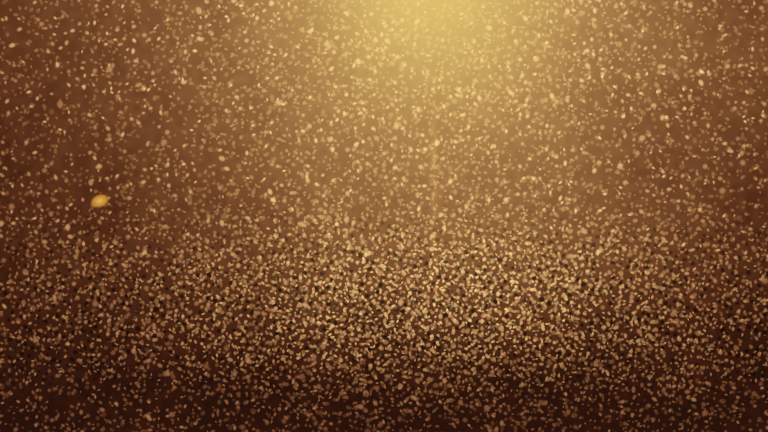
A Shadertoy shader for this texture:

```glsl
// Golden glitter dust drifting in warm brown haze under a soft overhead light.

const vec3 DARK_BROWN = vec3(0.155, 0.07, 0.04);
const vec3 PALE_GOLD = vec3(0.84, 0.68, 0.43);
const vec3 LIGHT_GLOW = vec3(0.90, 0.79, 0.45);
const float LIGHT_X = 0.565;

vec3 hash32(vec2 p) {
    vec3 q = fract(p.xyx * vec3(0.1031, 0.1030, 0.0973));
    q += dot(q, q.yxz + 33.33);
    return fract((q.xxy + q.yzz) * q.zyx);
}

mat2 rotation(float angle) {
    float c = cos(angle), s = sin(angle);
    return mat2(c, -s, s, c);
}

float valueNoise(vec2 p) {
    vec2 cell = floor(p), f = fract(p);
    f = f * f * (3.0 - 2.0 * f);
    float low = mix(hash32(cell).x, hash32(cell + vec2(1, 0)).x, f.x);
    float high = mix(hash32(cell + vec2(0, 1)).x, hash32(cell + vec2(1, 1)).x, f.x);
    return mix(low, high, f.y);
}

// Warm tone ramp: red rises first, then green and blue.
vec3 warmTone(float t) {
    t = clamp(t, 0.0, 1.2);
    return mix(DARK_BROWN, PALE_GOLD, vec3(t, pow(t, 1.3), pow(t, 1.45)));
}

// Jittered, turned ellipses, one per cell; x = coverage, y = brightness.
vec2 flakeLayer(vec2 p, float cells, float seed, float density, float size, float pixel) {
    vec2 grid = rotation(seed * 0.73) * p * cells + seed * 17.3;
    vec2 id = floor(grid);
    vec3 place = hash32(id + seed * 31.0);
    vec3 look = hash32(id + seed * 57.0 + 200.0);
    vec2 offset = fract(grid) - 0.5 - (place.xy - 0.5) * 0.4;
    offset = rotation(look.x * 6.2832) * offset;
    offset.y *= 1.0 + 0.6 * look.y;
    float radius = size * mix(0.6, 1.0, look.z);
    float soft = 0.09 + cells * pixel * 0.5;
    float coverage = 1.0 - smoothstep(radius - soft, radius + soft, length(offset));
    return vec2(coverage * step(place.z, density), mix(0.25, 1.0, look.y));
}

// Base light: dark floor and sides, lit middle.
float hazeLevel(vec2 uv, float side) {
    float rise = smoothstep(0.0, 0.52, uv.y);
    float upper = smoothstep(0.4, 1.0, uv.y);
    return 0.01 + rise * (0.13 + 0.44 * side) + upper * (0.16 + 0.03 * side);
}

void mainImage(out vec4 fragColor, in vec2 fragCoord) {
    vec2 uv = fragCoord / iResolution.xy;
    vec2 p = fragCoord / iResolution.y;
    float aspect = iResolution.x / iResolution.y;
    float pixel = 1.0 / iResolution.y;

    float dx = uv.x - LIGHT_X;
    float side = exp(-7.0 * dx * dx);
    float floorBand = smoothstep(0.02, 0.22, uv.y) * (1.0 - smoothstep(0.32, 0.58, uv.y));

    // Haze with soft mottling
    float level = hazeLevel(uv, side);
    level += 0.07 * (valueNoise(p * 8.0) - 0.5) + 0.08 * (valueNoise(p * 60.0) - 0.5);
    vec3 color = warmTone(level);

    // Overhead light
    vec2 toLight = vec2(dx * aspect, uv.y - 1.06);
    float wide = exp(-dot(toLight, toLight) * 4.5);
    float core = exp(-dot(toLight, toLight) * 15.0);
    float glow = 0.34 * wide + 0.56 * core;
    color = mix(color, LIGHT_GLOW, glow);

    // Fine dust, densest and brightest along the floor band
    float density = 0.20 + 0.26 * side + floorBand * (0.15 + 0.22 * side);
    float shine = 0.28 + 0.12 * (1.0 - smoothstep(0.1, 0.6, uv.y)) + floorBand * (0.08 + 0.24 * side);
    for (int i = 0; i < 4; i++) {
        float n = float(i);
        vec2 flake = flakeLayer(p, 45.0 + 9.0 * n, n + 1.0, density, 0.29, pixel);
        vec3 flakeColor = warmTone(level + shine * (0.35 + flake.y));
        flakeColor = mix(flakeColor, LIGHT_GLOW, glow);
        color = mix(color, flakeColor, flake.x * 0.8);
    }

    // Dark gaps between the floor grains
    vec2 gap = flakeLayer(p, 54.0, 8.0, 0.6, 0.32, pixel);
    color *= 1.0 - 0.5 * gap.x * floorBand;

    // Larger pale flakes, scattered everywhere
    for (int i = 0; i < 3; i++) {
        float n = float(i);
        vec2 flake = flakeLayer(p, 32.0 + 9.0 * n, n + 11.0, 0.14 + 0.05 * n, 0.24, pixel);
        vec3 flakeColor = warmTone(level + 0.28 + 0.45 * flake.y) + vec3(0.03, 0.01, 0.03);
        flakeColor = mix(flakeColor, LIGHT_GLOW, 0.5 * glow);
        color = mix(color, flakeColor, flake.x * 0.8);
    }

    // Faint falling thread of grains below the light
    float thread = exp(-pow(dx * aspect / 0.008, 2.0));
    thread *= smoothstep(0.2, 0.4, uv.y) * (1.0 - smoothstep(0.65, 0.8, uv.y));
    color += PALE_GOLD * 0.13 * thread * valueNoise(p * vec2(90.0, 60.0));

    // Single large golden flake
    vec2 nugget = rotation(0.35) * (p - vec2(0.130 * aspect, 0.535));
    float nuggetShape = length(nugget / vec2(0.023, 0.016));
    vec3 nuggetColor = mix(vec3(0.90, 0.72, 0.34), vec3(0.66, 0.43, 0.14), nuggetShape);
    color = mix(color, nuggetColor, 1.0 - smoothstep(0.65, 1.1, nuggetShape));

    fragColor = vec4(clamp(color, 0.0, 1.0), 1.0);
}
```
